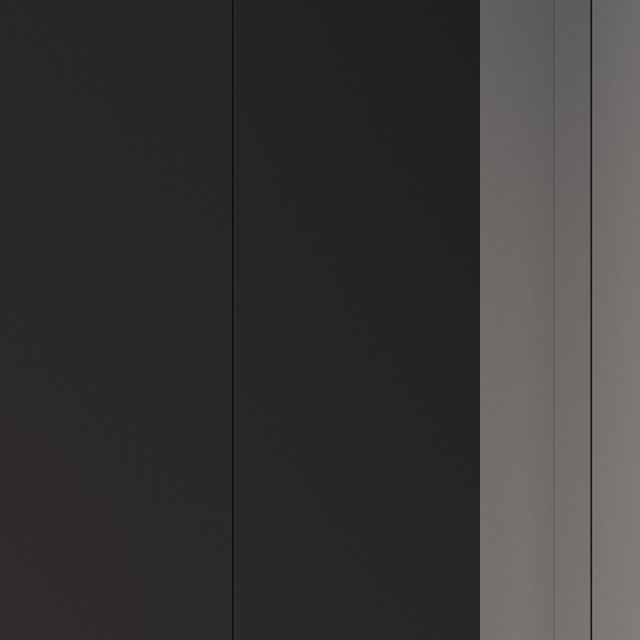
Write a WebGL 2 fragment shader that draws this texture.

```glsl
#version 300 es
precision highp float;

uniform vec2 u_resolution;
out vec4 fragColor;

// Panel boundaries, as fractions of the canvas width
const float DARK_GROOVE = 0.364;
const float WALL_EDGE = 0.750;
const float SOFT_SEAM = 0.866;
const float LIGHT_GROOVE = 0.924;

vec2 hashGradient(vec2 cell) {
    vec3 p = fract(vec3(cell.xyx) * vec3(0.1031, 0.1030, 0.0973));
    p += dot(p, p.yzx + 33.33);
    return fract((p.xx + p.yz) * p.zy) * 2.0 - 1.0;
}

float gradientNoise(vec2 p) {
    vec2 i = floor(p);
    vec2 f = p - i;
    vec2 u = f * f * f * (f * (f * 6.0 - 15.0) + 10.0);
    float a = dot(hashGradient(i), f);
    float b = dot(hashGradient(i + vec2(1, 0)), f - vec2(1, 0));
    float c = dot(hashGradient(i + vec2(0, 1)), f - vec2(0, 1));
    float d = dot(hashGradient(i + vec2(1, 1)), f - vec2(1, 1));
    return mix(mix(a, b, u.x), mix(c, d, u.x), u.y);
}

float grain(vec2 uv) {
    float sum = 0.0;
    float weight = 0.5;
    vec2 frequency = vec2(85.0, 110.0);
    for (int i = 0; i < 3; i++) {
        sum += weight * gradientNoise(uv * frequency + float(i) * 17.3);
        frequency *= 1.9;
        weight *= 0.8;
    }
    return sum;
}

// Brightness blended between the four corners of a panel
float panel(vec2 uv, float left, float right, vec2 bottom, vec2 top) {
    float t = clamp((uv.x - left) / (right - left), 0.0, 1.0);
    return mix(mix(bottom.x, bottom.y, t), mix(top.x, top.y, t), uv.y);
}

float edge(float x, float at, float blur) {
    return smoothstep(at - blur, at + blur, x);
}

float line(float x, float at, float halfWidth, float blur) {
    return 1.0 - smoothstep(halfWidth - blur, halfWidth + blur, abs(x - at));
}

float glow(float x, float at, float radius) {
    float d = (x - at) / radius;
    return exp(-d * d);
}

void main() {
    vec2 uv = gl_FragCoord.xy / u_resolution;
    float blur = max(0.5 / u_resolution.x, 0.0007);

    // Dark panels, warmer toward the lower left
    float darkLeft = panel(uv, 0.0, DARK_GROOVE, vec2(0.174, 0.166), vec2(0.153, 0.146));
    float darkRight = panel(uv, DARK_GROOVE, WALL_EDGE, vec2(0.163, 0.150), vec2(0.140, 0.121));
    float dark = mix(darkLeft, darkRight, edge(uv.x, DARK_GROOVE, blur));
    float warmth = (1.0 - uv.y) * (1.0 - smoothstep(0.0, 0.6, uv.x));
    vec3 darkTint = mix(vec3(1.02, 1.005, 0.965), vec3(1.06, 0.985, 0.96), warmth);
    vec3 darkColor = dark * darkTint;

    // Light panels, brightening downward and to the right
    float strip = panel(uv, WALL_EDGE, SOFT_SEAM, vec2(0.448, 0.437), vec2(0.380, 0.350));
    strip += 0.018 * glow(uv.x, 0.815, 0.028) * (1.0 - uv.y);
    float narrow = panel(uv, SOFT_SEAM, LIGHT_GROOVE, vec2(0.445, 0.462), vec2(0.360, 0.366));
    float outer = panel(uv, LIGHT_GROOVE, 1.0, vec2(0.465, 0.490), vec2(0.385, 0.420));
    float light = mix(strip, narrow, edge(uv.x, SOFT_SEAM, blur));
    light = mix(light, outer, edge(uv.x, LIGHT_GROOVE, blur));
    light += 0.010 * sin(3.14159 * uv.y);
    vec3 lightTint = mix(vec3(1.035, 0.995, 0.960), vec3(1.015, 0.995, 0.985), uv.y);
    vec3 lightColor = light * lightTint;

    // Grooves and the fine highlights beside them
    darkColor *= 1.0 - 0.68 * line(uv.x, DARK_GROOVE, 0.0011, blur);
    darkColor += 0.035 * line(uv.x, DARK_GROOVE + 0.0028, 0.0008, blur);
    lightColor *= 1.0 - 0.17 * line(uv.x, SOFT_SEAM, 0.0010, blur);
    lightColor += 0.014 * line(uv.x, SOFT_SEAM + 0.0028, 0.0010, blur);
    lightColor *= 1.0 - 0.80 * line(uv.x, LIGHT_GROOVE, 0.0014, blur);
    lightColor += 0.025 * line(uv.x, LIGHT_GROOVE + 0.0035, 0.0010, blur);

    // Join the two walls and add surface grain
    float isLight = edge(uv.x, WALL_EDGE, blur);
    vec3 color = mix(darkColor, lightColor, isLight);
    color += grain(uv) * mix(0.010, 0.022, isLight);
    fragColor = vec4(color, 1.0);
}
```
